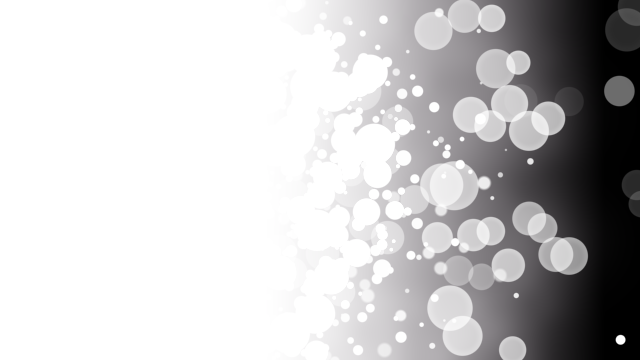
This background is drawn by a WebGL 2 fragment shader. Its source:

```glsl
#version 300 es
precision highp float;

uniform vec2 u_resolution;
out vec4 fragColor;

float hash(vec2 p) {
    vec3 q = fract(p.xyx * vec3(0.1031, 0.103, 0.0973));
    q += dot(q, q.yzx + 33.33);
    return fract((q.x + q.y) * q.z);
}

float noise(vec2 p) {
    vec2 i = floor(p), f = fract(p);
    f = f * f * (3.0 - 2.0 * f);
    return mix(mix(hash(i), hash(i + vec2(1, 0)), f.x),
               mix(hash(i + vec2(0, 1)), hash(i + vec2(1, 1)), f.x), f.y);
}

// Filled circle with a soft edge, never sharper than one pixel
float disc(vec2 p, float radius, float blur) {
    float soft = max(blur, 0.8 / u_resolution.y);
    return 1.0 - smoothstep(radius - soft, radius + soft, length(p));
}

float glow(vec2 p, vec2 center, vec2 size) {
    vec2 d = (p - center) / size;
    return exp(-dot(d, d));
}

// Translucent discs strung from start to end, zigzagging by wobble
void chain(inout vec3 color, vec2 p, vec2 start, vec2 end, int count,
           float wobble, float radius, float alpha) {
    for (int i = 0; i < count; i++) {
        float k = float(i);
        vec2 center = mix(start, end, k / max(float(count - 1), 1.0));
        center.y += wobble * sin(k * 2.4);
        float r = radius * (1.0 - 0.12 * sin(k * 1.7));
        float rim = 0.88 + 0.12 * smoothstep(0.6, 1.0, length(p - center) / r);
        color = mix(color, vec3(1), alpha * rim * disc(p - center, r, 0.0));
    }
}

// Random discs on a jittered grid, thinning out around x = reach
float scatter(vec2 p, float cell, vec2 radii, float reach, float fade,
              float alpha, float blur, float seed) {
    vec2 home = floor(p / cell);
    float clear = 1.0;
    for (int y = -1; y <= 1; y++)
    for (int x = -1; x <= 1; x++) {
        vec2 id = home + vec2(x, y);
        vec2 key = id + seed * 17.0 + 50.0;
        vec2 center = (id + vec2(hash(key), hash(key + 91.7))) * cell;
        float bulge = 1.3 * (center.y - 0.5) * (center.y - 0.5);
        float chance = 1.0 - smoothstep(reach - fade, reach + fade, center.x + bulge);
        float size = hash(key + 37.3);
        float r = mix(radii.x, radii.y, size * size);
        float opacity = alpha * mix(0.65, 1.0, hash(key + 63.1));
        clear *= 1.0 - step(hash(key + 12.9), chance) * min(opacity, 1.0)
                     * disc(p - center, r, blur * r);
    }
    return 1.0 - clear;
}

void main() {
    vec2 p = gl_FragCoord.xy / u_resolution.y;
    p.x *= 16.0 / 9.0 * u_resolution.y / u_resolution.x;

    // White to black falloff with smoky variation
    float t = clamp((p.x - 0.72) / 0.96, 0.0, 1.0);
    float light = pow(1.0 - pow(t, 1.7), 1.2);
    float smoke = noise(p * 5.0) * 0.65 + noise(p * 13.0) * 0.35 - 0.5;
    light += smoke * 0.5 * light * (1.0 - light);

    // Halos behind the bright clusters
    float halo = glow(p, vec2(1.42, 0.68), vec2(0.17, 0.12))
               + glow(p, vec2(1.48, 0.33), vec2(0.16, 0.12))
               + glow(p, vec2(1.28, 0.93), vec2(0.16, 0.14))
               + glow(p, vec2(1.30, 0.08), vec2(0.14, 0.12));
    light += halo * 0.13 * (1.0 - light);
    light -= 0.13 * light * glow(p, vec2(1.52, 0.51), vec2(0.2, 0.07));
    vec3 color = light + vec3(0.01, -0.01, 0.01) * light * (1.0 - light) * 3.0;

    // Faint discs in the dark margin
    chain(color, p, vec2(1.741, 0.917), vec2(1.769, 0.981), 2, 0.0, 0.06, 0.18);
    chain(color, p, vec2(1.769, 0.486), vec2(1.783, 0.433), 2, 0.0, 0.042, 0.18);
    chain(color, p, vec2(1.447, 0.72), vec2(1.581, 0.718), 2, 0.0, 0.046, 0.09);
    chain(color, p, vec2(1.273, 0.248), vec2(1.338, 0.231), 2, 0.0, 0.042, 0.35);

    // Bright bokeh clusters
    chain(color, p, vec2(1.308, 0.681), vec2(1.523, 0.664), 5, -0.04, 0.05, 0.72);
    chain(color, p, vec2(1.315, 0.347), vec2(1.412, 0.308), 3, 0.045, 0.045, 0.7);
    chain(color, p, vec2(1.47, 0.393), vec2(1.581, 0.273), 4, 0.02, 0.047, 0.6);
    chain(color, p, vec2(1.204, 0.914), vec2(1.377, 0.889), 3, 0.08, 0.053, 0.6);
    chain(color, p, vec2(1.366, 0.949), vec2(1.44, 0.826), 2, 0.0, 0.038, 0.75);
    chain(color, p, vec2(1.262, 0.484), vec2(1.227, 0.486), 2, 0.0, 0.068, 0.65);
    chain(color, p, vec2(1.25, 0.144), vec2(1.285, 0.067), 2, 0.0, 0.063, 0.7);
    chain(color, p, vec2(1.215, 0.34), vec2(1.424, 0.028), 2, 0.0, 0.043, 0.7);

    // Dense white mass, then ever smaller sparks
    float sparks = scatter(p, 0.13, vec2(0.04, 0.06), 1.15, 0.2, 0.5, 0.0, 1.0);
    sparks = max(sparks, scatter(p, 0.11, vec2(0.035, 0.07), 1.12, 0.1, 1.5, 0.03, 2.0));
    sparks = max(sparks, scatter(p, 0.07, vec2(0.014, 0.04), 1.14, 0.14, 1.5, 0.06, 3.0));
    sparks = max(sparks, scatter(p, 0.045, vec2(0.006, 0.016), 1.2, 0.3, 1.4, 0.12, 4.0));
    sparks = max(sparks, scatter(p, 0.09, vec2(0.003, 0.02), 1.42, 0.32, 0.9, 0.25, 5.0));
    color = mix(color, vec3(1), sparks);

    fragColor = vec4(clamp(color, 0.0, 1.0), 1.0);
}
```
